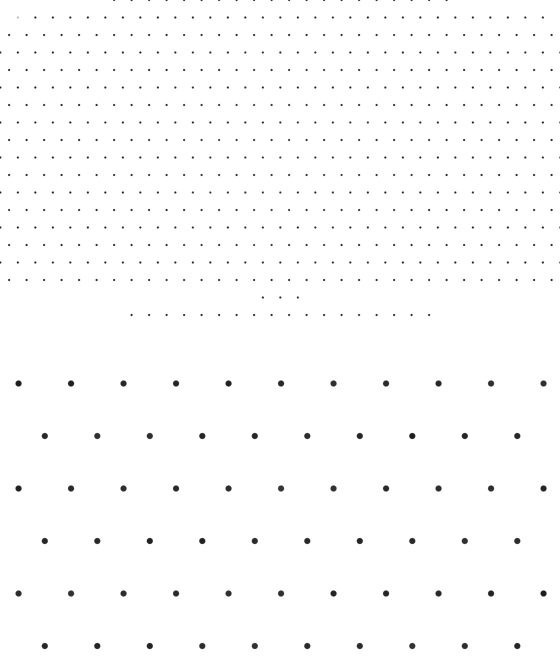
Top, the full canvas; bottom, a detail of the centre.
Write a Shadertoy shader that draws this pattern.

```glsl
#define COLUMNS 32.0
#define DOT_RADIUS 0.058
#define GRID_OFFSET vec2(0.02, 0.0)
#define PAPER vec3(1.0)
#define INK vec3(0.11)
#define TONE_VARIATION 0.10
#define TOP_BOW vec3(16.15, -0.754, 0.00754)
#define BOTTOM_BOW vec3(16.0, 16.97, 0.0127)
#define EDGE_FADE 0.06

// Parabolic border: x = axis, y = apex height, z = curvature
float bowedEdge(float x, vec3 bow) {
    float d = x - bow.x;
    return bow.y + bow.z * d * d;
}

// Nearest dot centre in a grid whose even rows shift by half a pitch
vec2 nearestDot(vec2 p) {
    float row = floor(p.y + 0.5);
    float shift = 0.5 * (1.0 - mod(row, 2.0));
    return vec2(floor(p.x - shift + 0.5) + shift, row);
}

// Dots outside the bowed top and bottom borders are left out
float dotPresence(vec2 dotPos) {
    float top = smoothstep(0.0, EDGE_FADE, dotPos.y - bowedEdge(dotPos.x, TOP_BOW));
    float bottom = step(bowedEdge(dotPos.x, BOTTOM_BOW), dotPos.y);
    // The lower border only clears the middle of the last rows
    return top * (dotPos.y > 16.5 ? bottom : 1.0);
}

// Slow drift in ink strength from dot to dot
float inkLightness(vec2 dotPos) {
    float waves = sin(dotPos.x * 1.7 + dotPos.y * 0.6) + sin(dotPos.y * 2.3 - dotPos.x * 0.4);
    float middle = 1.0 - smoothstep(0.0, 14.0, length(dotPos - vec2(16.0, 9.5)));
    return TONE_VARIATION * clamp(0.6 * middle + 0.2 * waves, 0.0, 1.0);
}

void mainImage(out vec4 fragColor, in vec2 fragCoord) {
    // Units of one pitch, measured down from the upper left
    float pixel = COLUMNS / iResolution.x;
    vec2 p = vec2(fragCoord.x, iResolution.y - fragCoord.y) * pixel - GRID_OFFSET;

    vec2 dotPos = nearestDot(p);
    float signedDist = length(p - dotPos) - DOT_RADIUS;
    float coverage = 1.0 - smoothstep(-0.75 * pixel, 0.75 * pixel, signedDist);

    vec3 ink = INK + inkLightness(dotPos);
    fragColor = vec4(mix(PAPER, ink, coverage * dotPresence(dotPos)), 1.0);
}
```
